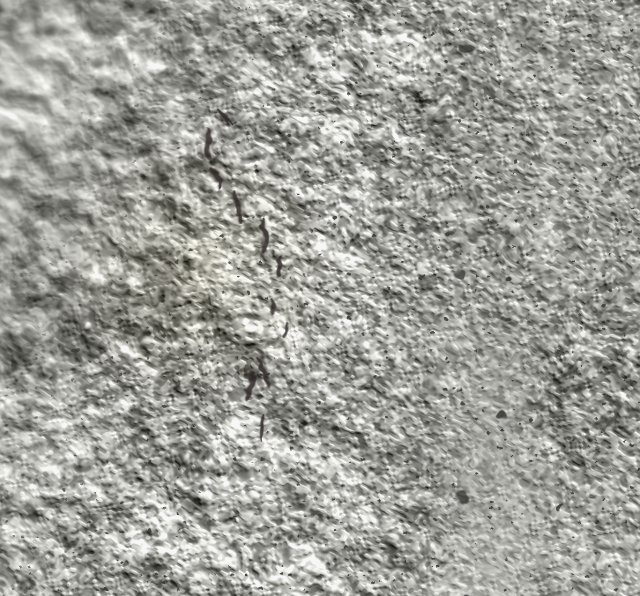
A Shadertoy shader for this texture:

```glsl
const vec3 STONE = vec3(0.625, 0.625, 0.605);
const vec3 WARM_TINT = vec3(0.014, 0.007, -0.016);
const vec3 CRACK_COLOR = vec3(0.19, 0.165, 0.16);
const vec3 PIT_COLOR = vec3(0.18, 0.18, 0.17);
const vec2 LIGHT_STEP = vec2(0.03, 0.33);  // toward the light, in noise cells
const float RELIEF = 0.46;
const float HEIGHT_TONE = 0.5;             // raised crumbs are paler on every side
const float SOFT_CLIP = 0.3;
const float BASE_SCALE = 10.0;
const float LACUNARITY = 1.75;
const float SQUASH = 1.1;
const float TILT = -0.35;
const float OCTAVE_TURN = 0.9;
const int OCTAVES = 6;
const int CRACKS = 11;
const int SCRATCHES = 4;

float hash(vec2 p) {
    vec3 q = fract(p.xyx * 0.1031);
    q += dot(q, q.yzx + 33.33);
    return fract((q.x + q.y) * q.z);
}

vec2 hash2(vec2 p) {
    return vec2(hash(p), hash(p + 57.3));
}

float noise(vec2 p) {
    vec2 i = floor(p), f = fract(p);
    f = f * f * (3.0 - 2.0 * f);
    return mix(mix(hash(i), hash(i + vec2(1, 0)), f.x),
               mix(hash(i + vec2(0, 1)), hash(i + 1.0), f.x), f.y);
}

vec2 jitter(vec2 p) {
    return vec2(noise(p), noise(p + 31.7)) - 0.5;
}

mat2 rotation(float angle) {
    float c = cos(angle), s = sin(angle);
    return mat2(c, -s, s, c);
}

// Plateaus with steep sides, softened where out of focus
float crust(vec2 p, float blur) {
    float n = noise(p);
    return mix(smoothstep(0.15, 0.85, n), n, 0.5 * blur) - 0.5;
}

// Side-lit relief: each octave is turned, then shaded by height and slope to the light
float relief(vec2 p, float blur, float polish) {
    float sum = 0.0, scale = BASE_SCALE;
    vec2 q = rotation(TILT) * p * vec2(1.0, SQUASH);
    q += 0.013 * jitter(p * 13.0) + 0.006 * jitter(p * 47.0);
    for (int i = 0; i < OCTAVES; i++) {
        float t = float(i) / float(OCTAVES - 1);
        float w = mix(0.24, 0.8, t);
        w *= 1.0 - 0.9 * blur * smoothstep(0.35, 1.0, t);
        w *= (1.0 + blur * (1.0 - t)) * mix(1.0, 0.05 + 0.8 * t, polish);
        mat2 turn = rotation(OCTAVE_TURN * float(i));
        vec2 u = turn * q * scale + float(i) * 19.7;
        sum += w * ((1.0 + HEIGHT_TONE) * crust(u, blur) - crust(u + turn * LIGHT_STEP, blur));
        scale *= LACUNARITY;
    }
    return sum;
}

// Scattered ragged holes, one candidate per cell
float pits(vec2 p, float cells, float chance, float size) {
    vec2 u = p * cells, id = floor(u);
    float radius = size * mix(0.4, 1.0, hash(id + 11.0));
    vec2 d = fract(u) - mix(vec2(0.35), vec2(0.65), hash2(id));
    d += size * jitter(u * 6.0);
    float edge = max(0.3 * radius, 0.8 * cells / iResolution.y);
    float hole = 1.0 - smoothstep(radius - edge, radius + edge, length(d * vec2(1.0, 1.25)));
    return hole * step(hash(id + 5.0), chance);
}

// Distance to a stroke in x, and its taper toward both ends in y
vec2 stroke(vec2 p, vec2 a, vec2 b) {
    vec2 d = b - a;
    float h = clamp(dot(p - a, d) / dot(d, d), 0.0, 1.0);
    return vec2(length(p - a - d * h), sqrt(4.0 * h * (1.0 - h)));
}

// Broken upright fissures strung along a wandering line
float cracks(vec2 p) {
    float mask = 0.0;
    vec2 q = p + 0.009 * jitter(p * 40.0) + 0.006 * jitter(p * 110.0);
    for (int i = 0; i < CRACKS; i++) {
        float t = float(i) / float(CRACKS - 1);
        vec2 r = hash2(vec2(i, 3)) - 0.5;
        vec2 mid = vec2(mix(0.36, 0.455, smoothstep(0.0, 0.6, t)), mix(0.82, 0.28, t));
        mid += r * vec2(0.08, 0.04);
        vec2 reach = vec2(0.03 * r.y, mix(0.01, 0.03, hash(vec2(i, 8))));
        float width = mix(0.002, 0.005, hash(vec2(i, 14)));
        vec2 s = stroke(q, mid - reach, mid + reach);
        float line = 1.0 - smoothstep(-0.002, 0.003, s.x - width * s.y);
        mask = max(mask, line * smoothstep(0.0, 0.5, s.y));
    }
    return mask;
}

// Pale scrapes running down to the right
float scratches(vec2 p) {
    float mask = 0.0;
    vec2 q = p + 0.006 * jitter(p * 60.0);
    for (int i = 0; i < SCRATCHES; i++) {
        vec2 start = vec2(0.25 + 0.12 * float(i), 0.36) - vec2(0.0, 0.16) * hash(vec2(i, 21));
        vec2 s = stroke(q, start, start + vec2(0.05, -0.055));
        mask = max(mask, s.y * (1.0 - smoothstep(0.001, 0.005, s.x)));
    }
    return mask;
}

void mainImage(out vec4 fragColor, in vec2 fragCoord) {
    vec2 p = fragCoord / iResolution.y;

    // Regions: soft focus, worn face, rough hollow, upright trowel streaks
    float wander = noise(p * 6.0) - 0.5;
    float blur = 1.0 - smoothstep(0.0, 0.64, p.x + 0.45 * (1.0 - p.y) + 0.06 * wander);
    float hollow = 1.0 - smoothstep(0.05, 0.16, length((p - vec2(0.99, 0.34)) * vec2(1.0, 0.7)) + 0.07 * wander);
    float worn = smoothstep(0.6, 0.9, p.x + 0.12 * wander) * (1.0 - hollow);
    float band = exp(-pow((p.x - 0.83) / 0.08, 2.0)) * (1.0 - smoothstep(0.25, 0.55, p.y));
    float streak = noise(vec2(p.x * 38.0, p.y * 3.0)) - 0.5;

    // Light and broad tone
    float shade = RELIEF * relief(p, blur, clamp(0.8 * worn + 0.4 * band, 0.0, 1.0));
    shade *= 1.0 - 0.35 * band;
    shade += 0.1 * (noise(p * 4.0 + 3.0) - 0.5);
    shade += 0.06 * band + 0.1 * streak * worn - 0.1 * hollow;
    vec2 dent = p - vec2(0.33, 0.78), stain = p - vec2(0.33, 0.55);
    shade += 0.13 * scratches(p) - 0.1 * exp(-dot(dent, dent) * 180.0);
    shade /= 1.0 + SOFT_CLIP * abs(shade);
    vec3 color = STONE + shade + WARM_TINT * exp(-dot(stain, stain) * 40.0);

    // Holes and fissures
    float holes = max(pits(p, 42.0, 0.1, 0.16), pits(p + 0.37, 80.0, 0.07, 0.22)) * (1.0 - blur);
    holes = max(holes, pits(p + 0.11, 13.0, 0.14, 0.14) * smoothstep(0.6, 0.8, p.x));
    color = mix(color, PIT_COLOR, 0.8 * holes);
    color = mix(color, CRACK_COLOR, 0.85 * cracks(p));

    fragColor = vec4(clamp(color, 0.08, 0.97), 1.0);
}
```
